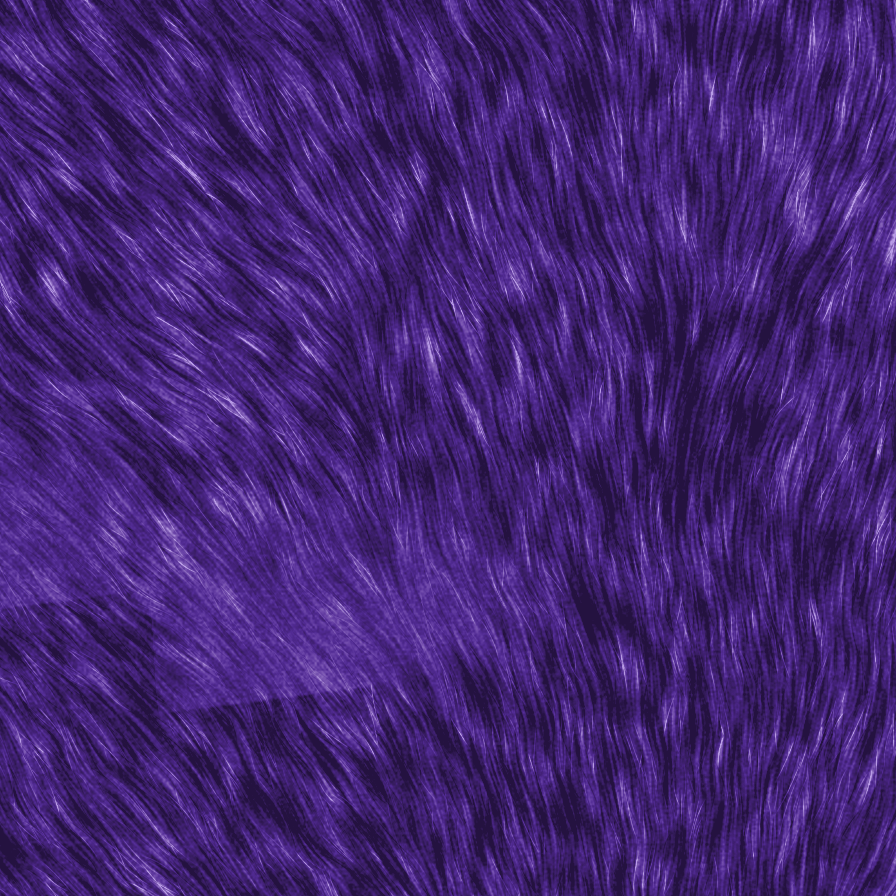
Reproduce this texture procedurally as a WebGL 2 fragment shader.

```glsl
#version 300 es
precision highp float;
precision highp int;
// Violet fur: combed streaks, tufts and bright guard hairs around a short, pale patch.

uniform vec2 u_resolution;
out vec4 outColor;

// Integer hash giving two values in 0..1
vec2 hash2(vec2 cell) {
  uvec2 v = uvec2(ivec2(cell)) * 1664525u + 1013904223u;
  v.x += v.y * 1664525u;
  v.y += v.x * 1664525u;
  v ^= v >> 16u;
  v.x += v.y * 1664525u;
  v.y += v.x * 1664525u;
  v ^= v >> 16u;
  return vec2(v & 65535u) / 65535.0;
}

float noise(vec2 p) {
  vec2 i = floor(p), f = fract(p);
  f = f * f * (3.0 - 2.0 * f);
  return mix(mix(hash2(i).x, hash2(i + vec2(1, 0)).x, f.x),
             mix(hash2(i + vec2(0, 1)).x, hash2(i + vec2(1, 1)).x, f.x), f.y);
}

// Direction in which the fur lies, leaning right on the left side
vec2 flow(vec2 p) {
  float lean = mix(0.68, 0.36, smoothstep(0.34, 0.47, p.x));
  lean = mix(lean, -0.2, smoothstep(0.52, 0.98, p.x));
  lean += 0.5 * (noise(p * 7.0 + 31.0) - 0.5) + 0.4 * (noise(p * 24.0 + 57.0) - 0.5);
  return vec2(sin(lean), -cos(lean));
}

// Noise averaged along the flow: x = fine strands, y = tufts
vec2 streaks(vec2 p) {
  vec2 sum = vec2(0);
  float total = 0.0;
  mat2 turn = mat2(0.8, 0.6, -0.6, 0.8);
  for (int side = -1; side <= 1; side += 2) {
    vec2 q = p;
    for (int i = 0; i < 15; i++) {
      float weight = 0.5 + 0.5 * cos(3.1416 * float(i) / 15.0);
      sum += weight * vec2(noise(turn * q * 350.0), noise(q * 62.0 + 91.0));
      total += weight;
      q += flow(q) * 0.0026 * float(side);
    }
  }
  return sum / total - 0.5;
}

// Single curved hairs: x = light coverage, y = dark coverage
vec2 guardHairs(vec2 p, float pixel) {
  vec2 cover = vec2(0), grid = floor(p / 0.06);
  for (int k = 0; k < 198; k++) {
    vec2 cell = grid + vec2(k % 3 - 1, (k / 3) % 3 - 1);
    vec2 seed = cell + float(k / 9 + 1) * vec2(113, 271);
    vec2 root = (cell + hash2(seed)) * 0.06;
    vec2 traits = hash2(seed + 1719.0);
    vec2 q = p - root;
    float halfLength = mix(0.016, 0.042, traits.x);
    if (dot(q, q) > halfLength * halfLength) continue;
    float stray = 0.5 * (fract(traits.x * 91.0) - 0.5);
    vec2 along = flow(root);
    along = normalize(along + stray * vec2(-along.y, along.x));
    float a = dot(q, along) / halfLength;
    float bend = (fract(traits.x * 37.0) - 0.5) * 0.009;
    float b = dot(q, vec2(-along.y, along.x)) - bend * a * a;
    float line = 1.0 - smoothstep(0.0, 0.0002 + 0.9 * max(pixel, 0.001), abs(b));
    line *= 1.0 - smoothstep(0.4, 1.0, abs(a));
    if (traits.y > 0.4) cover.x = max(cover.x, line * (0.2 + 0.8 * traits.y * traits.y));
    else cover.y = max(cover.y, line * (1.0 - traits.y));
  }
  return cover;
}

// Short-haired band with a stepped, crisp lower rim that softens to the right
float shortPatch(vec2 p) {
  float rim = mix(0.32, 0.18, smoothstep(0.165, 0.178, p.x)) + 0.13 * p.x;
  float soft = mix(0.002, 0.07, smoothstep(0.4, 0.52, p.x));
  float body = smoothstep(rim - soft, rim + soft, p.y);
  body *= 1.0 - smoothstep(rim + 0.09, rim + 0.28, p.y);
  float gap = smoothstep(0.06, 0.16, p.x) * (1.0 - smoothstep(0.17, 0.22, p.x));
  return body * (1.0 - smoothstep(0.48, 0.68, p.x)) * (1.0 - 0.5 * gap);
}

float hollow(vec2 p, vec2 center, vec2 size) {
  vec2 q = (p - center) / size;
  return exp(-dot(q, q));
}

vec3 furColor(float tone) {
  vec3 ramp[7] = vec3[7](
    vec3(0.14, 0.07, 0.25), vec3(0.21, 0.11, 0.37), vec3(0.26, 0.13, 0.47),
    vec3(0.32, 0.17, 0.58), vec3(0.42, 0.27, 0.66), vec3(0.53, 0.40, 0.73),
    vec3(0.72, 0.61, 0.90));
  float t = clamp(tone, 0.0, 5.999);
  int i = int(t);
  return mix(ramp[i], ramp[i + 1], fract(t));
}

void main() {
  vec2 p = gl_FragCoord.xy / u_resolution.y;
  vec2 strand = streaks(p);
  vec2 hairs = guardHairs(p, 1.0 / u_resolution.y);
  float patchMask = shortPatch(p);

  // Strand relief, flattened where the fur is short
  float grain = noise(p * 400.0 + 11.0) - 0.5;
  float relief = 14.0 * strand.x + 4.5 * strand.y + 1.3 * grain;
  float tuftLight = smoothstep(-0.12, 0.14, strand.y);
  relief += hairs.x * mix(0.6, 2.9, tuftLight) - 1.2 * hairs.y;
  float tone = 1.75 + relief * mix(1.0, 0.55, patchMask) + 1.45 * patchMask;

  // Broad shading and deep folds
  tone += 1.3 * (noise(p * 5.0 + 17.0) - 0.5) + 0.7 * grain * patchMask;
  tone -= 0.9 * hollow(p, vec2(0.42, 0.54), vec2(0.05, 0.1));
  tone -= 0.8 * hollow(p, vec2(0.76, 0.47), vec2(0.09, 0.05));
  tone -= 1.0 * hollow(p, vec2(0.67, 0.31), vec2(0.04, 0.03));
  outColor = vec4(furColor(tone), 1.0);
}
```
